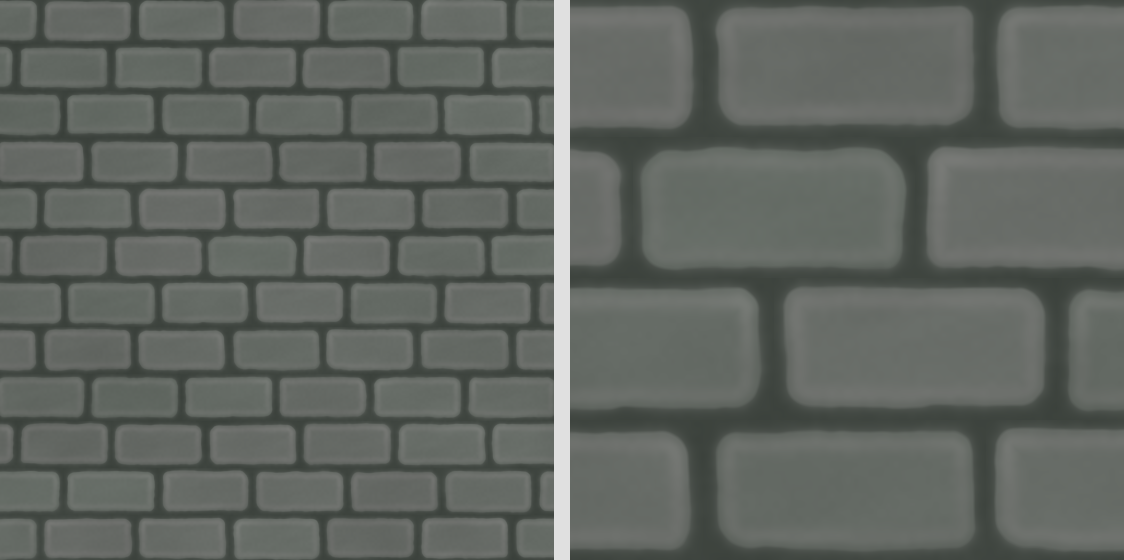
Left, the full canvas; right, a detail of the centre.
Give the GLSL for this texture, as a WebGL 2 fragment shader.

```glsl
#version 300 es
precision highp float;
// Painted grey-green brick wall with soft worn edges and dark mortar.

uniform vec2 u_resolution;
out vec4 fragColor;

// Lengths are fractions of the canvas height.
const vec2 PITCH = vec2(0.1684, 0.0841);
const vec2 HALF_BRICK = vec2(0.0768, 0.0352);
const float TOP_OVERHANG = 0.0056;
const float FIRST_CENTRE = 0.1565;

const vec3 MORTAR_DARK = vec3(0.238, 0.262, 0.240);
const vec3 MORTAR_LIGHT = vec3(0.325, 0.345, 0.325);
const vec3 STONE_SHADE = vec3(0.375, 0.396, 0.374);
const vec3 STONE_LIGHT = vec3(0.414, 0.436, 0.414);
const vec3 RIM_GLOW = vec3(0.048, 0.046, 0.046);
const vec3 WARM_SHIFT = vec3(0.010, -0.003, 0.006);

// Sideways shift of each course, in quarters of a brick.
const int COURSE_SHIFT[12] = int[12](0, 3, 1, 2, 0, 3, 1, 0, 2, 3, 1, 0);

float hash(vec2 p) {
    vec3 q = fract(p.xyx * 0.1031);
    q += dot(q, q.yzx + 33.33);
    return fract((q.x + q.y) * q.z);
}

float noise(vec2 p) {
    vec2 cell = floor(p);
    vec2 f = fract(p);
    f = f * f * (3.0 - 2.0 * f);
    float low = mix(hash(cell), hash(cell + vec2(1.0, 0.0)), f.x);
    float high = mix(hash(cell + vec2(0.0, 1.0)), hash(cell + 1.0), f.x);
    return mix(low, high, f.y);
}

// Noise centred on zero, from -1 to 1.
float wobble(vec2 p) {
    return 2.0 * noise(p) - 1.0;
}

float roundedBox(vec2 p, vec2 halfSize, float radius) {
    vec2 q = abs(p) - halfSize + radius;
    return length(max(q, 0.0)) + min(max(q.x, q.y), 0.0) - radius;
}

// Offset from the brick centre in xy, brick index in zw.
vec4 brickCell(vec2 p) {
    float course = floor((1.0 - p.y + TOP_OVERHANG) / PITCH.y);
    float shift = float(COURSE_SHIFT[int(mod(course, 12.0))]) * 0.25;
    float along = (p.x - FIRST_CENTRE) / PITCH.x - shift;
    float column = floor(along + 0.5);
    float centreY = 1.0 + TOP_OVERHANG - (course + 0.5) * PITCH.y;
    return vec4((along - column) * PITCH.x, p.y - centreY, column, course);
}

// Distance to a hand-cut brick edge, negative inside.
float brickDistance(vec2 p, vec2 local, vec2 id) {
    vec2 jitter = vec2(hash(id + 11.0), hash(id + 23.0)) - 0.5;
    vec2 bend = vec2(wobble(p * 38.0), wobble(p * 38.0 + 71.0)) * 0.0013;
    vec2 grit = vec2(wobble(p * 130.0 + 17.0), wobble(p * 130.0 + 43.0)) * 0.0005;
    float corner = mix(0.008, 0.019, noise(id * 7.3 + sign(local) * 1.7 + 50.0));
    vec2 size = HALF_BRICK + vec2(hash(id + 37.0) - 0.5, hash(id + 53.0) - 0.5) * 0.0016;
    return roundedBox(local + jitter * 0.002 + bend + grit, size, corner);
}

// Stone face: brushed tone, lit band inside the rim, dull lower edge.
vec3 stoneColour(vec2 p, vec2 local, vec2 id, float depth) {
    vec2 side = local / HALF_BRICK;
    vec2 slanted = vec2(p.x + 0.4 * p.y, p.y - 0.25 * p.x);
    float brush = wobble(slanted * vec2(22.0, 75.0) + id * 3.1);
    float tone = 0.50 + 0.16 * brush + 0.22 * wobble(p * 16.0 + 90.0);
    tone += 0.45 * (hash(id + 67.0) - 0.5);
    vec3 colour = mix(STONE_SHADE, STONE_LIGHT, clamp(tone, 0.0, 1.0));

    float band = (depth - 0.0075) / 0.0052;
    float rim = exp(-band * band);
    float corners = smoothstep(0.55, 0.95, abs(side.x)) * smoothstep(-0.3, 0.7, side.y);
    float patchy = noise(p * 24.0 + id * 5.7);
    float strength = 0.25 + 0.35 * patchy + 0.25 * max(side.y, 0.0);
    colour += RIM_GLOW * rim * (strength + 0.45 * corners * patchy);

    float edge = 1.0 - smoothstep(0.0, 0.006, depth);
    colour -= 0.026 * edge * (0.7 - 0.3 * side.y);
    return colour + WARM_SHIFT * (hash(id + 83.0) - 0.4 + 0.5 * rim);
}

// Mortar joint: a smoky halo fading to the dark middle of the joint.
vec3 mortarColour(vec2 p, float gap) {
    float halo = exp(-max(gap, 0.0) / 0.0030);
    float smoke = 0.75 + 0.5 * noise(p * 55.0 + 31.0);
    vec3 colour = mix(MORTAR_DARK, MORTAR_LIGHT, clamp(halo * smoke, 0.0, 1.0));
    return colour + 0.010 * wobble(p * 30.0 + 5.0);
}

void main() {
    vec2 p = gl_FragCoord.xy / u_resolution.y;
    vec4 cell = brickCell(p);
    vec2 id = cell.zw + 20.0;
    float d = brickDistance(p, cell.xy, id);

    float softness = max(0.0012, 0.8 / u_resolution.y);
    float cover = 1.0 - smoothstep(-softness, softness, d);
    vec3 colour = mix(mortarColour(p, d), stoneColour(p, cell.xy, id, -d), cover);

    // Broad stains and fine grain over the whole wall.
    colour += 0.012 * wobble(p * 3.5 + 8.0) + 0.004 * wobble(p * 210.0);
    fragColor = vec4(colour, 1.0);
}
```
